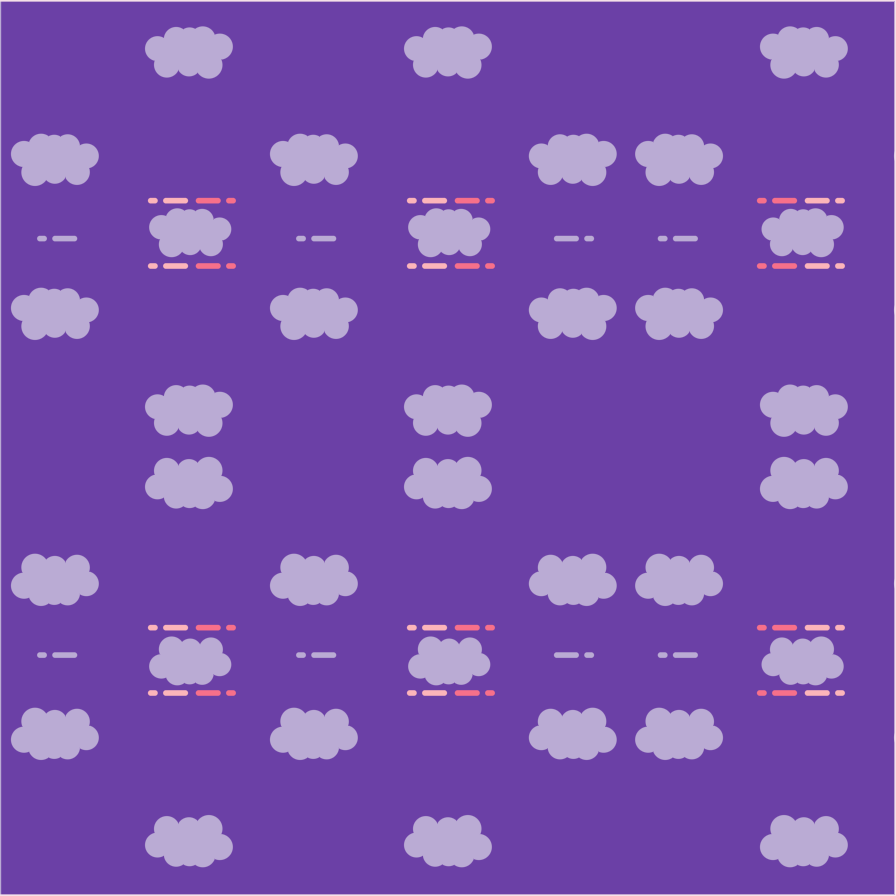
Write a WebGL 2 fragment shader that draws this pattern.

```glsl
#version 300 es
precision highp float;

uniform vec2 u_resolution;
out vec4 fragColor;

// All lengths are in grid units; the canvas spans GRID of them.
#define GRID 768.0
#define PERIOD 222.0
#define FOLD vec2(536.5, 385.0)
#define COLUMN_A 47.0
#define COLUMN_B 162.0
#define DASH_RADIUS 2.4
#define SMALL_SCALE 0.935
#define PURPLE vec3(0.42, 0.25, 0.65)
#define LAVENDER vec3(0.73, 0.67, 0.83)
#define PINK vec3(0.99, 0.71, 0.73)
#define CORAL vec3(0.97, 0.44, 0.54)
#define RIM vec3(0.96, 0.88, 0.91)

// Cloud lobes: centre (y points down) and radius
const vec3 LOBES[8] = vec3[8](
    vec3(-27.0, 3.3, 10.7), vec3(-19.0, -10.5, 11.0),
    vec3(0.0, -10.0, 10.5), vec3(17.0, -10.7, 11.7),
    vec3(26.4, 5.0, 11.2), vec3(-11.0, 11.3, 10.6),
    vec3(0.5, 11.5, 10.0), vec3(11.8, 11.4, 11.0));

float cloudDistance(vec2 p) {
    vec2 core = abs(p) - vec2(22.0, 12.0);
    float d = length(max(core, 0.0)) + min(max(core.x, core.y), 0.0);
    for (int i = 0; i < 8; i++) {
        d = min(d, length(p - LOBES[i].xy) - LOBES[i].z);
    }
    return d;
}

float dashDistance(vec2 p, float halfLength) {
    float beyond = max(abs(p.x) - halfLength + DASH_RADIUS, 0.0);
    return length(vec2(beyond, p.y)) - DASH_RADIUS;
}

float coverage(float d, float pixel) {
    return 1.0 - smoothstep(-0.75 * pixel, 0.75 * pixel, d);
}

void main() {
    vec2 uv = gl_FragCoord.xy / u_resolution;
    vec2 p = uv * GRID;
    float pixel = GRID / min(u_resolution.x, u_resolution.y);

    // Mirror left-right and top-bottom, then repeat across
    float x = FOLD.x - abs(p.x - FOLD.x);
    float y = abs(p.y - FOLD.y);
    float cell = floor(x / PERIOD);
    float cellX = x - cell * PERIOD;
    bool lastCell = cell > 1.5;

    float a = cellX - COLUMN_A;
    float b = cellX - COLUMN_B;
    if (lastCell) a = -a;

    // Clouds of both columns; column A is reversed
    float clouds = 1e4;
    for (int i = 0; i < 2; i++) {
        float row = float(i);
        float rowA = mix(114.0, 246.0, row);
        float rowB = mix(31.0, 338.0, row);
        clouds = min(clouds, cloudDistance(vec2(-a, y - rowA)));
        clouds = min(clouds, cloudDistance(vec2(b, y - rowB)));
    }
    vec2 small = vec2(1.0 - b, y - 183.5) / SMALL_SCALE;
    clouds = min(clouds, cloudDistance(small) * SMALL_SCALE);

    // Pale dash pair in column A
    vec2 pair = vec2(a - (lastCell ? -1.0 : 2.0), y - 178.5);
    float paleDash = min(dashDistance(pair + vec2(13.0, 0.0), 4.2),
                         dashDistance(pair - vec2(6.5, 0.0), 10.7));

    // Warm dash lines above and below the small cloud
    vec2 warm = vec2(b - 2.5, abs(y - 183.0) - 28.0);
    vec2 side = vec2(abs(warm.x), warm.y);
    float warmDash = min(dashDistance(side - vec2(14.0, 0.0), 10.7),
                         dashDistance(side - vec2(33.5, 0.0), 4.2));

    vec3 color = mix(PURPLE, LAVENDER, coverage(min(clouds, paleDash), pixel));
    vec3 warmColor = warm.x < 0.0 ? PINK : CORAL;
    color = mix(color, warmColor, coverage(warmDash, pixel));

    // Thin pale rim, fainter at the left
    float edge = min(GRID - p.x, min(p.y, GRID - p.y));
    color = mix(color, LAVENDER, coverage(p.x - 1.0, pixel));
    color = mix(color, RIM, coverage(edge - 1.4, pixel));

    fragColor = vec4(color, 1.0);
}
```
